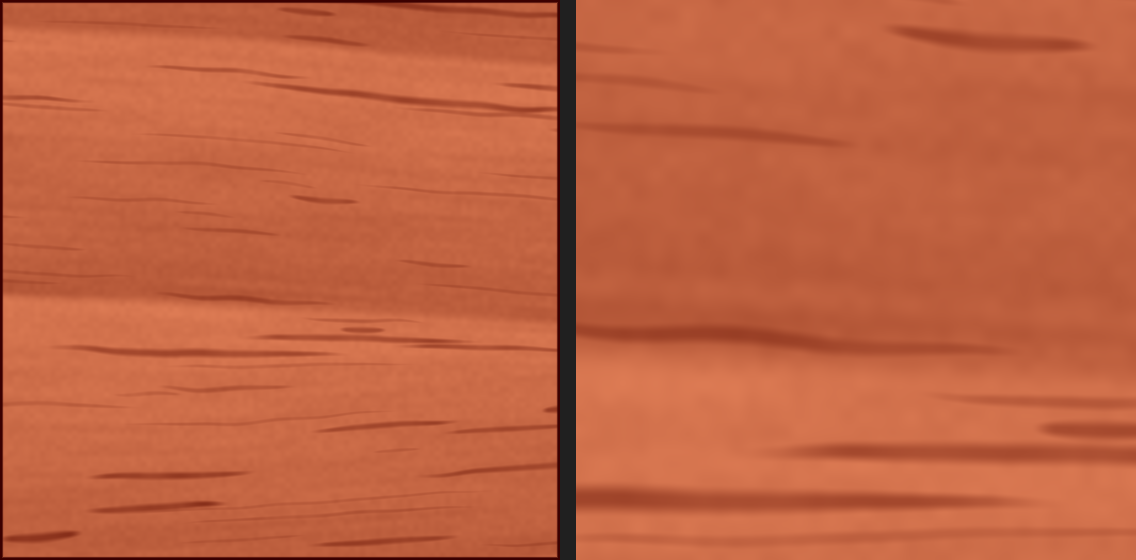
Left, the full canvas; right, a detail of the centre.
A WebGL 1 fragment shader for this texture:

```glsl
precision highp float;
uniform vec2 u_resolution;

#define STREAKS 54
#define BAND_PERIOD 0.47
#define BAND_OFFSET 0.455
#define GRAIN_SLOPE 0.065
#define FIBRE_CONTRAST 0.30
#define MOTTLE_CONTRAST 0.22
#define BORDER_WIDTH 0.005
#define SEED 7.0

const vec3 SHADE_WOOD = vec3(0.69, 0.325, 0.205);
const vec3 LIGHT_WOOD = vec3(0.875, 0.49, 0.335);
const vec3 STREAK_BROWN = vec3(0.47, 0.13, 0.06);
const vec3 BORDER_MAROON = vec3(0.23, 0.0, 0.0);

float hash(vec2 p) {
  vec3 q = fract(p.xyx * 0.1031);
  q += dot(q, q.yzx + 33.33);
  return fract((q.x + q.y) * q.z);
}

float noise(vec2 p) {
  vec2 cell = floor(p), f = fract(p);
  f = f * f * (3.0 - 2.0 * f);
  float low = mix(hash(cell), hash(cell + vec2(1.0, 0.0)), f.x);
  float high = mix(hash(cell + vec2(0.0, 1.0)), hash(cell + 1.0), f.x);
  return mix(low, high, f.y);
}

// Bends the horizontal grain: rising at the bottom, falling at the top.
vec2 grainSpace(vec2 p) {
  float slope = mix(GRAIN_SLOPE, -GRAIN_SLOPE, smoothstep(0.2, 0.5, p.y));
  float wave = noise(vec2(p.x * 2.5, p.y * 4.0) + SEED) - 0.5;
  return vec2(p.x, p.y - slope * (p.x - 0.5) + 0.025 * wave);
}

// Broad growth bands: a slow fade on one side, a crisp step on the other.
float growthBands(vec2 g) {
  float phase = fract((g.y - BAND_OFFSET) / BAND_PERIOD);
  return phase * (1.0 - smoothstep(0.95, 1.0, phase));
}

// One tapered dark streak, its place and size drawn from its index.
float streak(vec2 g, float index) {
  vec2 key = vec2(index, SEED);
  float weight = pow(hash(key + 11.3), 2.5);
  vec2 centre = vec2(hash(key + 23.7) * 1.2 - 0.1,
                     (index + hash(key + 37.1)) / float(STREAKS));
  float reach = mix(0.04, 0.34, pow(hash(key + 51.9), 1.6));
  float along = (g.x - centre.x) / reach;
  float taper = max(1.0 - along * along, 0.0);
  float wobble = 0.006 * (noise(vec2(g.x * 14.0, index * 3.7)) - 0.5);
  float halfWidth = mix(0.005, 0.013, weight) * (0.4 + 0.6 * taper);
  float across = abs(g.y - centre.y - wobble) / halfWidth;
  float breakup = 0.6 + 0.4 * noise(vec2(g.x * 22.0, index * 5.3));
  float ink = (1.0 - smoothstep(0.1, 1.0, across)) * smoothstep(0.0, 0.6, taper);
  return ink * breakup * mix(0.22, 0.95, weight);
}

void main() {
  vec2 p = gl_FragCoord.xy / u_resolution;
  vec2 g = grainSpace(p);

  // Bands, stretched fibres and fine mottling set the base tone.
  float fibre = 0.6 * noise(g * vec2(5.0, 75.0)) + 0.4 * noise(g * vec2(3.0, 28.0) + 9.0);
  float mottle = 0.6 * noise(p * 105.0) + 0.4 * noise(p * vec2(60.0, 85.0) + 31.0);
  float tone = 0.20 + 0.62 * growthBands(g);
  tone += FIBRE_CONTRAST * (fibre - 0.5) + MOTTLE_CONTRAST * (mottle - 0.5);
  vec3 colour = mix(SHADE_WOOD, LIGHT_WOOD, tone);

  // Scattered streaks overlap without piling up beyond the darkest brown.
  float clear = 1.0;
  for (int i = 0; i < STREAKS; i++) {
    clear *= 1.0 - streak(g, float(i));
  }
  colour = mix(STREAK_BROWN, colour, clear);

  // Thin soft border.
  vec2 margin = min(p, 1.0 - p);
  float inside = smoothstep(0.6 * BORDER_WIDTH, 1.4 * BORDER_WIDTH, min(margin.x, margin.y));
  gl_FragColor = vec4(mix(BORDER_MAROON, colour, inside), 1.0);
}
```
